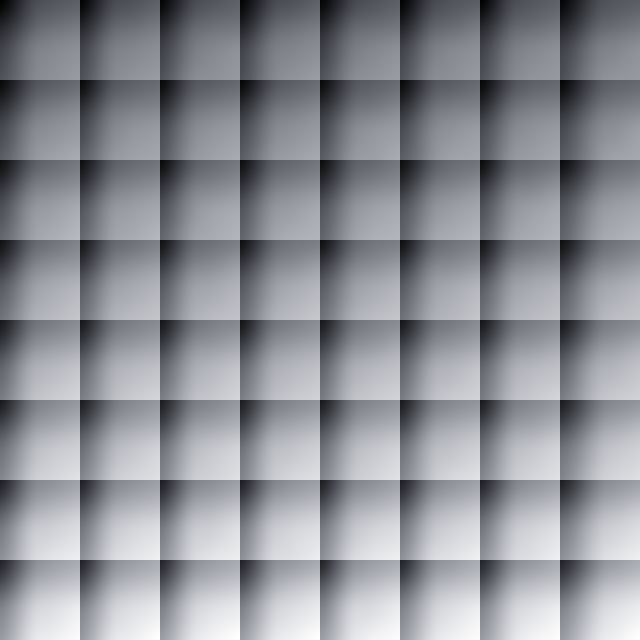
Reproduce this pattern procedurally as a Shadertoy shader.

```glsl
// Eight by eight grid of shaded grey tiles, dark at each upper left, paler toward the bottom.

float hash(vec2 p) {
    vec3 q = fract(p.xyx * 0.1031);
    q += dot(q, q.yzx + 33.33);
    return fract((q.x + q.y) * q.z);
}

float valueNoise(vec2 p) {
    vec2 i = floor(p), f = fract(p);
    f *= f * (3.0 - 2.0 * f);
    return mix(mix(hash(i), hash(i + vec2(1, 0)), f.x),
               mix(hash(i + vec2(0, 1)), hash(i + vec2(1, 1)), f.x), f.y);
}

// Grey level at p, measured in tiles from the upper left
float tileShade(vec2 p) {
    vec2 cell = clamp(floor(p), 0.0, 7.0);
    vec2 uv = p - cell;
    float descent = cell.y / 7.0;

    // Steep rise up to a soft knee, then a gentle slope
    float knee = 0.49 + 0.05 * (hash(cell + 5.0) - 0.5) + 0.1 * step(6.5, cell.x);
    float across = mix(uv.x, smoothstep(-0.04, knee, uv.x), 0.62);
    float down = mix(uv.y, smoothstep(-0.02, 0.65, uv.y), 0.45);

    // Corner levels lift from the top row to the bottom row
    float top = mix(mix(0.0, 0.13, descent), mix(0.38, 0.68, descent), across);
    float bottom = mix(mix(0.32, 0.61, descent), mix(0.62, 1.0, descent), across);
    float mottle = 0.02 * (valueNoise(p * 3.0) - 0.5);
    return clamp(mix(top, bottom, down) + mottle, 0.0, 1.0);
}

void mainImage(out vec4 fragColor, in vec2 fragCoord) {
    // Average four samples to smooth the tile edges
    float shade = 0.0;
    for (int i = 0; i < 4; i++) {
        vec2 offset = vec2(i % 2, i / 2) * 0.5 - 0.25;
        vec2 p = (fragCoord + offset) / iResolution.xy;
        shade += 0.25 * tileShade(8.0 * vec2(p.x, 1.0 - p.y));
    }

    // Cool tint in the midtones, neutral black and white
    vec3 color = shade + vec3(-0.014, -0.006, 0.026) * 4.0 * shade * (1.0 - shade);
    fragColor = vec4(color, 1.0);
}
```
